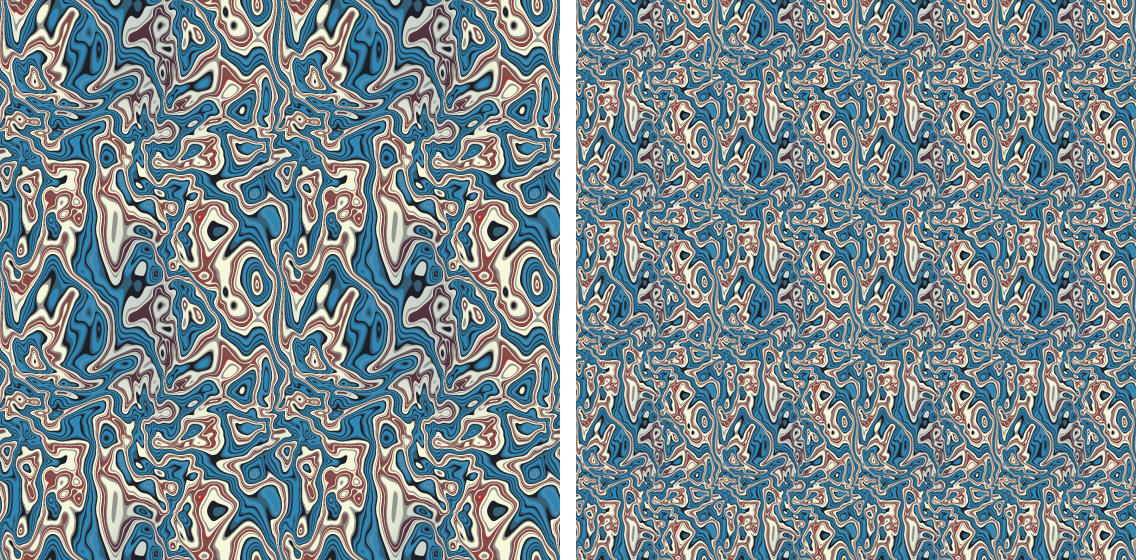
Left, the tile; right, the same tile 2 across and 2 down.
A Shadertoy shader for this pattern:

```glsl
// Seamless marbled ink: combed contour bands with ringed eyes, two repeats each way.

const float REPEATS = 2.0;             // tiles across and down
const vec2  EYE_CELLS = vec2(6.0, 5.0); // noise cells per tile, all whole numbers
const vec2  FOLD_CELLS = vec2(3.0, 2.0);
const vec2  RIPPLE_CELLS = vec2(10.0, 9.0);
const vec2  ISLAND_CELLS = vec2(21.0, 18.0);
const vec2  GRAIN = vec2(0.42, 0.91);  // direction the ink is combed in
const vec2  DRIFT = vec2(4.0, 2.0);    // whole colour cycles crossed per tile
const float SWIRL = 0.06;
const float FOLD = 0.15;
const float RIPPLE = 0.026;
const float ISLANDS = 0.30;
const float BANDS = 1.75;              // colour cycles per unit of height
const float PHASE = 0.17;
const float EDGE = 0.004;              // softness of a band edge, in cycles
const int   SAMPLES = 3;               // supersampling per axis

const vec3 BLUE   = vec3(0.18, 0.53, 0.71);
const vec3 STEEL  = vec3(0.36, 0.54, 0.63);
const vec3 TEAL   = vec3(0.20, 0.37, 0.46);
const vec3 DARK   = vec3(0.11, 0.12, 0.15);
const vec3 CREAM  = vec3(0.97, 0.97, 0.86);
const vec3 GREY   = vec3(0.58, 0.59, 0.56);
const vec3 BROWN  = vec3(0.51, 0.30, 0.29);
const vec3 RED    = vec3(0.76, 0.14, 0.14);

// Colour cycle: each ink starts at its stop; the last ink meets the first.
const int INKS = 24;
const vec3 INK[INKS] = vec3[INKS](
    BLUE, TEAL, DARK, BLUE, STEEL, BLUE, TEAL, DARK, CREAM, GREY, CREAM, RED,
    BROWN, CREAM, BROWN, GREY, CREAM, GREY, DARK, TEAL, BLUE, DARK, TEAL, BLUE);
const float STOP[INKS] = float[INKS](
    0.0, 0.05, 0.08, 0.11, 0.16, 0.19, 0.235, 0.27, 0.325, 0.43, 0.465, 0.507,
    0.517, 0.58, 0.60, 0.655, 0.69, 0.78, 0.805, 0.85, 0.885, 0.93, 0.955, 0.98);

float hash(vec2 cell, float seed) {
    vec3 h = fract(vec3(cell.xyx + seed * 17.3) * 0.1031);
    h += dot(h, h.yzx + 33.33);
    return fract((h.x + h.y) * h.z);
}

float corner(vec2 cell, vec2 offset, vec2 cells, float seed) {
    float angle = 6.28319 * hash(mod(cell, cells), seed);
    return dot(vec2(cos(angle), sin(angle)), offset);
}

// Gradient noise, about -1 to 1, that wraps once per tile.
float noise(vec2 tile, vec2 cells, float seed) {
    vec2 p = tile * cells, i = floor(p), f = p - i;
    vec2 u = f * f * f * (f * (f * 6.0 - 15.0) + 10.0);
    vec2 x = vec2(1.0, 0.0), y = vec2(0.0, 1.0);
    float low = mix(corner(i, f, cells, seed), corner(i + x, f - x, cells, seed), u.x);
    float high = mix(corner(i + y, f - y, cells, seed),
                     corner(i + 1.0, f - 1.0, cells, seed), u.x);
    return 1.4 * mix(low, high, u.y);
}

// Swirl, comb into creased folds, then ripple.
vec2 warp(vec2 p) {
    p += SWIRL * vec2(noise(p, FOLD_CELLS, 1.0), noise(p, FOLD_CELLS, 2.0));
    float fold = noise(p, FOLD_CELLS + vec2(1.0, 0.0), 3.0);
    p += GRAIN * FOLD * (fold + 0.6 * sqrt(fold * fold + 0.002));
    p += RIPPLE * vec2(noise(p, RIPPLE_CELLS, 4.0), 1.6 * noise(p, RIPPLE_CELLS, 5.0));
    return p;
}

vec3 ramp(float t) {
    vec3 color = INK[0];
    for (int i = 1; i < INKS; i++)
        color = mix(color, INK[i], smoothstep(STOP[i] - EDGE, STOP[i] + EDGE, t));
    return color;
}

vec3 marble(vec2 tile) {
    vec2 p = warp(tile);
    float height = noise(p, EYE_CELLS, 6.0) + 0.2 * noise(p, RIPPLE_CELLS, 7.0);

    // Broken islands gather in some areas and leave others smooth.
    float rough = smoothstep(-0.3, 0.4, noise(tile, FOLD_CELLS + 1.0, 8.0));
    height += ISLANDS * rough * noise(mix(tile, p, 0.6), ISLAND_CELLS, 9.0);

    // Whole-cycle drift keeps the bands streaming between the eyes.
    vec3 color = ramp(fract(height * BANDS + dot(DRIFT, p) + PHASE));

    // Warm inks sink to maroon in places.
    float warm = smoothstep(0.05, 0.18, color.r - color.b);
    float shade = smoothstep(0.0, 0.5, noise(p, FOLD_CELLS, 10.0));
    return mix(color, color * vec3(0.60, 0.68, 0.85), warm * shade);
}

void mainImage(out vec4 fragColor, in vec2 fragCoord) {
    vec3 sum = vec3(0.0);
    for (int j = 0; j < SAMPLES; j++)
        for (int i = 0; i < SAMPLES; i++) {
            vec2 jitter = (vec2(i, j) + 0.5) / float(SAMPLES) - 0.5;
            sum += marble((fragCoord + jitter) / iResolution.xy * REPEATS);
        }
    fragColor = vec4(sum / float(SAMPLES * SAMPLES), 1.0);
}
```
